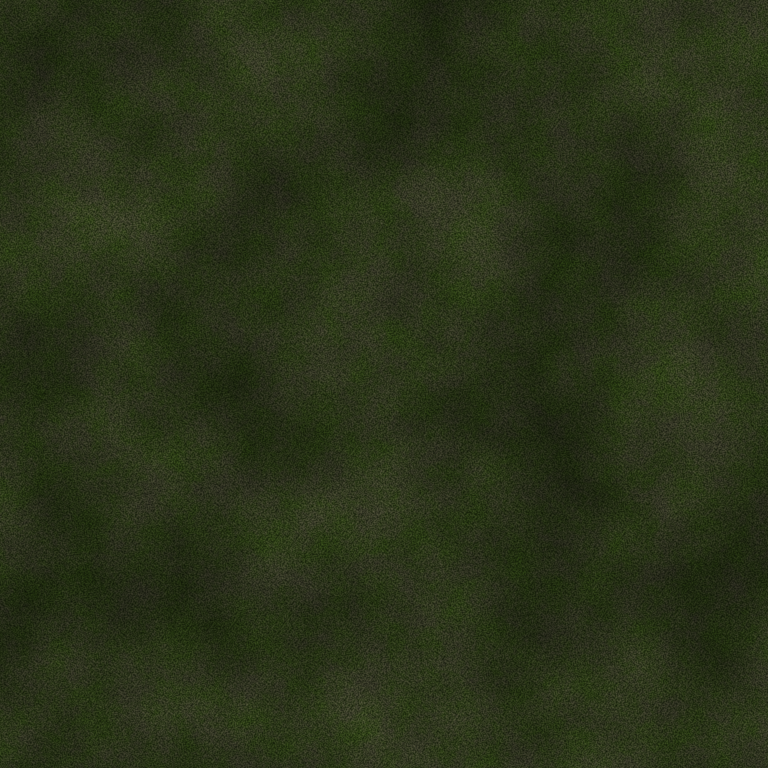
Give the GLSL for this texture, as a Shadertoy shader.

```glsl
// Dark mossy ground: soft light and dark clouds, green and brown mottling, fine grain.

const vec3 MOSS_GREEN = vec3(0.144, 0.210, 0.064);
const vec3 EARTH_BROWN = vec3(0.182, 0.187, 0.130);

const float CLOUD_SCALE = 4.3;      // cells across the canvas
const float CLOUD_GAIN = 0.56;
const float CLOUD_CONTRAST = 0.40;
const float CLOUD_TINT = 0.15;      // lit areas lean towards earth
const float MOTTLE_SCALE = 16.0;
const float MOTTLE_GAIN = 0.80;
const float MOTTLE_CONTRAST = 0.48;
const float GRAIN_SCALE = 470.0;
const float GRAIN_CONTRAST = 0.64;
const float GRAIN_TINT = 0.40;      // how far the grain shifts the hue
const int OCTAVES = 5;
const float TAU = 6.28319;
const mat2 TURN = mat2(0.8, 0.6, -0.6, 0.8);

float hash(vec2 p) {
    vec3 q = fract(p.xyx * vec3(0.1031, 0.1030, 0.0973));
    q += dot(q, q.yzx + 33.33);
    return fract((q.x + q.y) * q.z);
}

vec2 gradient(vec2 cell) {
    float angle = TAU * hash(cell);
    return vec2(cos(angle), sin(angle));
}

// Gradient noise, about -0.7 to 0.7
float noise(vec2 p) {
    vec2 cell = floor(p);
    vec2 f = fract(p);
    vec2 u = f * f * f * (f * (f * 6.0 - 15.0) + 10.0);
    vec2 e = vec2(1.0, 0.0);
    float a = dot(gradient(cell), f);
    float b = dot(gradient(cell + e.xy), f - e.xy);
    float c = dot(gradient(cell + e.yx), f - e.yx);
    float d = dot(gradient(cell + e.xx), f - e.xx);
    return mix(mix(a, b, u.x), mix(c, d, u.x), u.y);
}

// Layered noise, each octave turned to hide the lattice
float fbm(vec2 p, float gain) {
    float sum = 0.0;
    float amplitude = 1.0;
    for (int i = 0; i < OCTAVES; i++) {
        sum += amplitude * noise(p);
        p = 2.03 * TURN * p + 17.3;
        amplitude *= gain;
    }
    return sum;
}

void mainImage(out vec4 fragColor, in vec2 fragCoord) {
    vec2 uv = fragCoord / iResolution.y;

    // Fine speckle in two sizes, turned off the pixel axes
    vec2 grainUv = TURN * uv * GRAIN_SCALE;
    float grain = noise(grainUv + 5.7)
                + 0.35 * noise(TURN * grainUv * 0.47 + 71.3);

    // Broad light and shade
    float cloud = fbm(uv * CLOUD_SCALE + 12.4, CLOUD_GAIN);

    // Hue: patches of moss and bare earth
    float mottle = fbm(uv * MOTTLE_SCALE + 41.7, MOTTLE_GAIN);
    float earth = 0.5 + MOTTLE_CONTRAST * mottle + GRAIN_TINT * grain + CLOUD_TINT * cloud;
    vec3 color = mix(MOSS_GREEN, EARTH_BROWN, smoothstep(-0.1, 1.1, earth));

    // Brightness: clouds, then grain
    color *= max(1.0 + CLOUD_CONTRAST * cloud, 0.45);
    color *= 1.0 + GRAIN_CONTRAST * grain;

    fragColor = vec4(color, 1.0);
}
```
